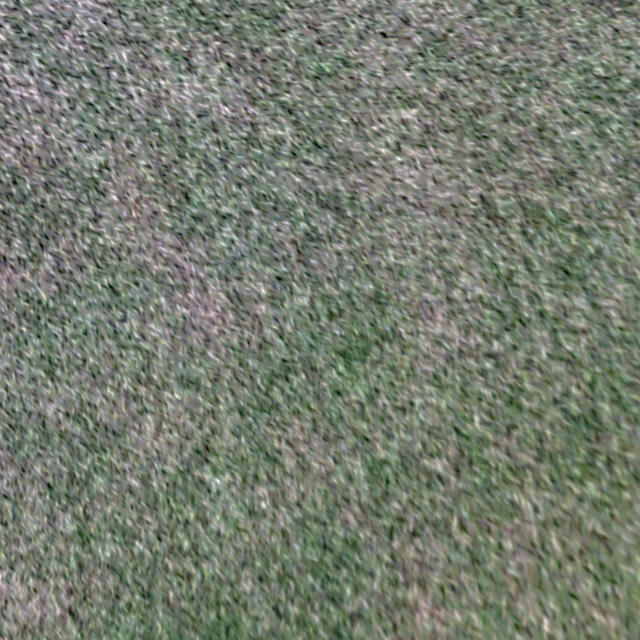
Reproduce this texture procedurally as a WebGL 1 fragment shader.

```glsl
precision highp float;
// Worn lawn: short slanted grass blades over patches of green and dry turf.
uniform vec2 u_resolution;

#define FINE_CELLS 165.0
#define COARSE_CELLS 102.0
#define BLADE_SHAPE vec2(0.60, 0.25)
#define PATCH_SHAPE vec2(0.62, 0.45)
#define ANGLE_JITTER 1.1
#define LIGHT_CONTRAST 0.235
#define DRY_CONTRAST 0.50
#define TINT_CONTRAST 0.045
#define PATCH_CONTRAST 0.62
#define GREEN_TURF vec3(0.390, 0.474, 0.382)
#define DRY_TURF vec3(0.525, 0.496, 0.484)

vec3 hash3(vec2 cell) {
  vec3 h = fract(cell.xyx * vec3(0.1031, 0.1030, 0.0973));
  h += dot(h, h.yxz + 33.33);
  return fract((h.xxy + h.yzz) * h.zyx);
}

// Blades lie flat at the upper right and steepen toward the lower left.
float bladeAngle(vec2 p) {
  return 0.3 * (p.x - 0.5) - mix(1.25, 0.45, p.y);
}

// Cellular noise: each cell adds one soft stroke with three random weights,
// for lightness, dryness and tint. The shape is half-length and half-width.
vec3 strokes(vec2 p, float cells, vec2 shape, float seed) {
  vec2 q = p * cells;
  vec2 base = floor(q);
  vec3 sum = vec3(0.0);
  for (int j = -2; j <= 2; j++) {
    for (int i = -2; i <= 2; i++) {
      vec2 cell = base + vec2(float(i), float(j));
      vec3 place = hash3(cell + seed);
      vec3 weight = 2.0 * hash3(cell + seed + 371.7) - 1.0;
      vec2 center = cell + place.xy;
      float angle = bladeAngle(center / cells) + ANGLE_JITTER * (place.z - 0.5);
      vec2 along = vec2(cos(angle), sin(angle));
      vec2 d = q - center;
      vec2 local = vec2(dot(d, along), dot(d, vec2(-along.y, along.x))) / shape;
      sum += weight * exp(-0.5 * dot(local, local));
    }
  }
  return sum;
}

void main() {
  vec2 p = gl_FragCoord.xy / u_resolution.y;

  // Distance toward the upper left, where the turf is finer and crisper.
  float far = clamp(0.5 + 0.55 * (p.y - 0.5) - 0.5 * (p.x - 0.5), 0.0, 1.0);
  float fineShare = smoothstep(0.0, 0.75, far);

  // Blades: blend two sizes while keeping the contrast even.
  vec3 blades = strokes(p, FINE_CELLS, BLADE_SHAPE, 17.0) * sqrt(fineShare)
              + strokes(p, COARSE_CELLS, BLADE_SHAPE, 59.0) * sqrt(1.0 - fineShare);

  // Patches of turf at three scales.
  vec3 patches = 0.30 * strokes(p, 7.0, PATCH_SHAPE, 101.0)
               + 0.32 * strokes(p, 18.0, PATCH_SHAPE, 143.0)
               + 0.32 * strokes(p, 42.0, PATCH_SHAPE, 187.0);
  patches *= PATCH_CONTRAST;

  // Dryness sets the hue; lightness and tint vary from blade to blade.
  float dryness = 0.5 + 0.45 * (far - 0.5) + DRY_CONTRAST * blades.y + 1.15 * patches.y;
  float light = LIGHT_CONTRAST * mix(0.75, 1.25, far) * blades.x
              + 0.09 * patches.x + 0.03 * (dryness - 0.5);
  float tint = TINT_CONTRAST * (blades.z + 0.5 * patches.z) + 0.06 * (far - 0.5);

  vec3 color = mix(GREEN_TURF, DRY_TURF, clamp(dryness, -0.25, 1.25));
  color += light + tint * vec3(-0.25, -0.1, 1.0);
  gl_FragColor = vec4(clamp(color, 0.0, 1.0), 1.0);
}
```
